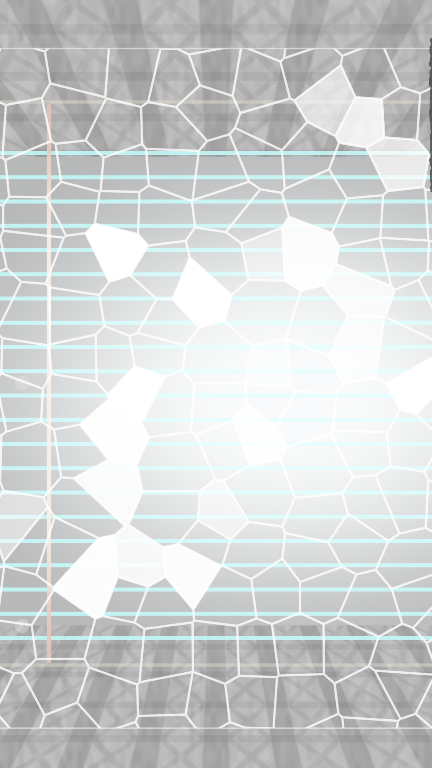
This background is drawn by a Shadertoy shader. Its source:

```glsl
// Centres of the glazed cells, from opaque to faint
const vec2 panes[20] = vec2[20](
    vec2(2.4, 10.85), vec2(4.1, 9.96), vec2(2.96, 7.92), vec2(8.85, 7.92), vec2(2.25, 6.94),
    vec2(1.98, 3.98), vec2(3.96, 4.13), vec2(6.29, 10.77), vec2(2.08, 5.94), vec2(2.92, 4.04),
    vec2(7.7, 13.54), vec2(5.2, 6.92), vec2(7.54, 9.96), vec2(8.19, 12.67), vec2(7.46, 8.88),
    vec2(6.88, 13.96), vec2(4.54, 5.2), vec2(0.46, 5.02), vec2(5.52, 10.73), vec2(5.83, 8.19));

vec2 hash22(vec2 p) {
    vec3 q = fract(p.xyx * vec3(0.1031, 0.103, 0.0973));
    q += dot(q, q.yzx + 33.33);
    return fract((q.xx + q.yz) * q.zy);
}

float cover(float d, float px) {
    return 1.0 - smoothstep(-0.5 * px, 0.5 * px, d);
}

float noise(vec2 p) {
    vec2 i = floor(p), f = fract(p);
    f = f * f * (3.0 - 2.0 * f);
    return mix(mix(hash22(i).x, hash22(i + vec2(1, 0)).x, f.x),
               mix(hash22(i + vec2(0, 1)).x, hash22(i + 1.0).x, f.x), f.y);
}

// Seed of one grid square: position and opacity of its pane
vec3 cellSeed(vec2 square) {
    for (int i = 0; i < 20; i++) {
        float rank = float(i) / 19.0;
        if (floor(panes[i]) == square) return vec3(panes[i], 1.0 - 0.65 * rank * rank);
    }
    return vec3(square + 0.16 + 0.68 * hash22(square + 7.0), 0.0);
}

// Distance to the nearest cell border, and opacity of the cell
vec2 cells(vec2 p) {
    vec3 seeds[25];
    vec3 nearest = vec3(1e3);
    for (int k = 0; k < 25; k++) {
        seeds[k] = cellSeed(floor(p) + vec2(k % 5, k / 5) - 2.0);
        if (distance(p, seeds[k].xy) < distance(p, nearest.xy)) nearest = seeds[k];
    }
    float border = 1e3;
    for (int k = 0; k < 25; k++) {
        vec2 gap = seeds[k].xy - nearest.xy;
        if (dot(gap, gap) > 1e-5)
            border = min(border, dot(0.5 * (seeds[k].xy + nearest.xy) - p, normalize(gap)));
    }
    return vec2(border, nearest.z);
}

// Grey lattice of beams receding to the middle of the canvas
float girders(vec2 p) {
    float depth = abs(p.y - 8.0);
    float top = step(8.0, p.y);
    vec2 q = vec2((p.x - 4.5) / depth / mix(0.19, 0.25, top), log(depth) * mix(10.0, 7.0, top));
    vec2 f = abs(fract(q) - 0.5);
    float beam = smoothstep(0.28, 0.32, f.x);
    float rail = smoothstep(0.38, 0.42, f.y);
    float strut = 1.0 - smoothstep(0.04, 0.09, abs(f.x - 0.65 * f.y));
    float flange = 1.0 - smoothstep(0.0, 0.025, abs(f.x - 0.31));
    float grain = noise(p * vec2(9.0, 4.0)) - 0.5;
    return 0.735 - 0.085 * beam - 0.04 * rail - 0.045 * strut * (1.0 - beam)
        + 0.05 * flange + 0.06 * grain;
}

void mainImage(out vec4 fragColor, in vec2 fragCoord) {
    // The canvas measures 9 by 16 units
    vec2 p = fragCoord / iResolution.xy * vec2(9, 16);
    float px = 9.0 / iResolution.x;

    // Glowing sheet between two bands of girders
    float glow = smoothstep(6.0, 0.8, length((p - vec2(6.0, 7.7)) * vec2(0.7, 1.0)));
    vec3 color = (0.72 + 0.26 * glow) * vec3(0.995, 1.0, 1.003);
    float sheet = cover(abs(p.y - 7.85) - 4.88, px);
    color = mix(vec3(girders(p)), color, sheet);

    // Punched holes
    float hole = length(vec2(p.x - 0.46, abs(p.y - 5.49) - 2.53)) - 0.15;
    color = mix(color, vec3(0.9), 0.4 * cover(hole, px));

    // Ruled lines
    float rule = abs(fract((p.y - 2.708) / 0.5052 + 0.5) - 0.5) * 0.5052 - 0.042;
    rule = max(rule, abs(p.y - 7.76) - 5.15);
    color = mix(color, mix(vec3(0.76, 0.97, 0.97), vec3(0.9, 1.0, 1.0), glow), 0.9 * cover(rule, px));

    // Margin and the two cream rails at its ends
    float fromMiddle = abs(p.y - 8.01);
    color = mix(color, vec3(0.93, 0.89, 0.85), 0.4 * cover(abs(fromMiddle - 5.865) - 0.035, px));
    vec3 marginColor = mix(vec3(0.98, 0.95, 0.92), vec3(0.89, 0.77, 0.73), smoothstep(2.5, 5.8, fromMiddle));
    color = mix(color, marginColor, 0.9 * cover(max(abs(p.x - 1.02) - 0.045, fromMiddle - 5.82), px));

    // Cell panes and their borders, framed above and below
    vec2 cell = cells(p);
    float frame = abs(p.y - 7.91) - 7.08;
    float inside = cover(frame, px);
    color = mix(color, vec3(1), cell.y * inside);
    color = mix(color, vec3(1), 0.8 * inside * cover(cell.x - 0.024, px));
    color = mix(color, vec3(0.95), 0.6 * cover(abs(frame) - 0.015, px));

    // Rough dark edge at the upper right
    float rough = max(8.93 + 0.06 * noise(p * 12.0) - p.x, abs(p.y - 13.6) - 1.6);
    color = mix(color, vec3(0.2), 0.7 * cover(rough, px));

    fragColor = vec4(color, 1.0);
}
```
